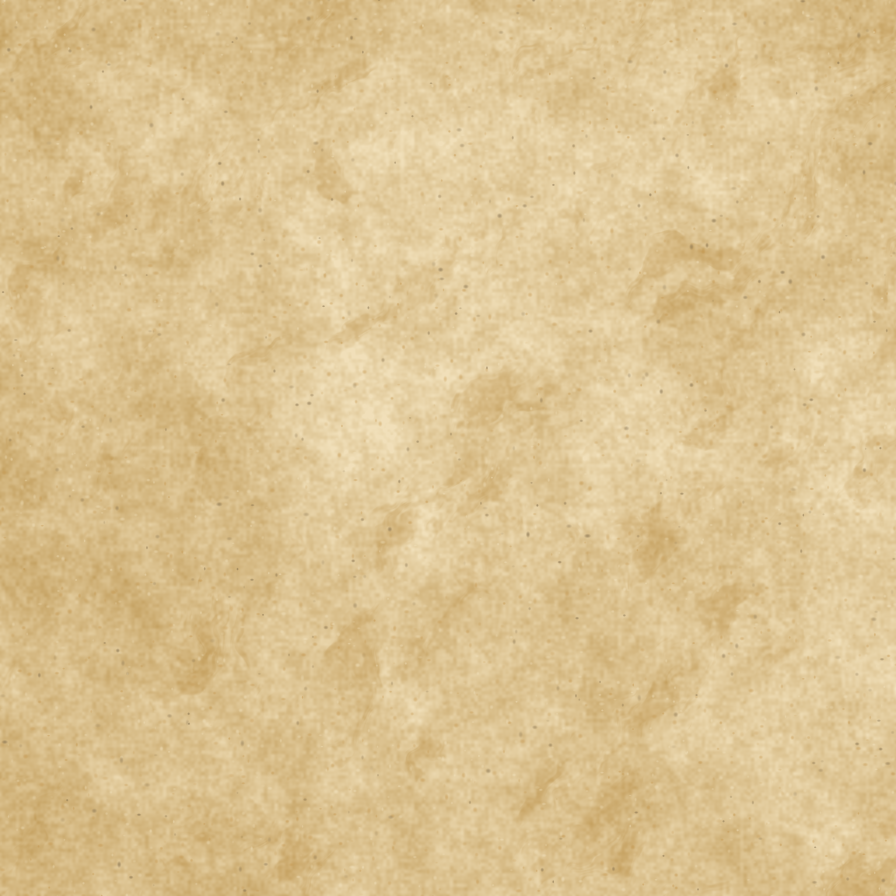
Reproduce this texture procedurally as a Shadertoy shader.

```glsl
float hash(vec2 p) {
    vec3 q = fract(vec3(p.xyx) * 0.1031);
    q += dot(q, q.yzx + 33.33);
    return fract((q.x + q.y) * q.z);
}

float noise(vec2 p) {
    vec2 cell = floor(p);
    vec2 f = fract(p);
    f = f * f * (3.0 - 2.0 * f);
    float low = mix(hash(cell), hash(cell + vec2(1.0, 0.0)), f.x);
    float high = mix(hash(cell + vec2(0.0, 1.0)), hash(cell + vec2(1.0)), f.x);
    return mix(low, high, f.y);
}

float fbm(vec2 p, int octaves, float gain) {
    float sum = 0.0, amplitude = 1.0, total = 0.0;
    for (int i = 0; i < octaves; i++) {
        sum += amplitude * noise(p);
        total += amplitude;
        amplitude *= gain;
        p = mat2(1.6, 1.2, -1.2, 1.6) * p + 17.3;
    }
    return sum / total;
}

vec2 warp(vec2 p, float scale, float amount) {
    vec2 shift = vec2(fbm(p * scale + 41.0, 5, 0.6), fbm(p * scale + 73.0, 5, 0.6));
    return p + amount * (shift - 0.5);
}

// Soft irregular flecks, one candidate per cell
float flecks(vec2 uv, float cells, float density, float radius) {
    vec2 p = uv * cells;
    vec2 home = floor(p);
    float cover = 0.0;
    for (int y = -1; y <= 1; y++) {
        for (int x = -1; x <= 1; x++) {
            vec2 cell = home + vec2(x, y);
            vec2 center = cell + vec2(hash(cell + 11.0), hash(cell + 57.0));
            float present = step(hash(cell + 91.0), density);
            float size = radius * mix(0.6, 1.3, hash(cell + 23.0));
            vec2 stretch = mix(vec2(0.8, 1.3), vec2(1.3, 0.8), hash(cell + 67.0));
            float spot = 1.0 - smoothstep(0.1 * size, size, length((p - center) * stretch));
            cover = max(cover, present * spot * mix(0.2, 1.0, hash(cell + 37.0)));
        }
    }
    return cover;
}

// Fibre grain: isotropic grit plus faint horizontal and vertical threads
float paperGrain(vec2 uv) {
    float grit = noise(uv * 256.0) + 0.6 * noise(uv * 140.0 + 9.0) - 0.8;
    float threads = noise(uv * vec2(250.0, 60.0)) + noise(uv * vec2(60.0, 250.0) + 31.0) - 1.0;
    return 0.34 * grit + 0.18 * threads;
}

vec3 paperColor(float tone) {
    const vec3 ochre = vec3(0.79, 0.66, 0.42);
    const vec3 cream = vec3(0.913, 0.833, 0.665);
    return mix(ochre, cream, clamp(tone, -0.4, 1.25));
}

void mainImage(out vec4 fragColor, in vec2 fragCoord) {
    vec2 uv = fragCoord / iResolution.xy;

    // Broad light: pale middle and right, darker left and corners
    vec2 fromGlow = uv - vec2(0.57, 0.57);
    float glow = exp(-2.8 * dot(fromGlow, fromGlow));
    float tone = 0.28 + 0.48 * glow + 0.16 * (uv.x - 0.5);

    // Cloudy discoloration and finer mottling
    vec2 bent = warp(uv, 6.0, 0.16);
    float mottle = fbm(uv * 24.0 + 5.0, 4, 0.7);
    tone += 0.85 * (fbm(bent * 4.5 + 3.0, 6, 0.6) - 0.5);
    tone += 0.85 * (mottle - 0.5);

    // Pale worn patches with firmer, creased borders
    vec2 slanted = mat2(0.8, 0.6, -0.6, 0.8) * bent;
    float wear = fbm(slanted * vec2(3.5, 6.0) + 27.0, 5, 0.5);
    tone += 0.17 * smoothstep(0.51, 0.58, wear);

    // Small ragged brown stains
    float stainField = fbm(slanted * vec2(17.0, 9.0) + 61.0, 5, 0.65);
    float stain = smoothstep(0.57, 0.78, stainField + 0.45 * (mottle - 0.5));
    tone -= 0.40 * stain;

    tone += paperGrain(uv);
    vec3 color = paperColor(tone);

    // Warm rust flecks, pale fibres and sparse dark specks
    const vec3 rust = vec3(0.77, 0.58, 0.29);
    const vec3 paleFibre = vec3(0.95, 0.89, 0.75);
    const vec3 umber = vec3(0.50, 0.42, 0.29);
    color = mix(color, rust, 0.12 * stain);
    color = mix(color, rust, 0.45 * flecks(uv, 110.0, 0.10, 0.34));
    color = mix(color, paleFibre, 0.45 * flecks(uv + 3.0, 120.0, 0.10, 0.34));
    color = mix(color, umber, 0.55 * flecks(uv + 7.0, 100.0, 0.035, 0.30));

    fragColor = vec4(color, 1.0);
}
```
